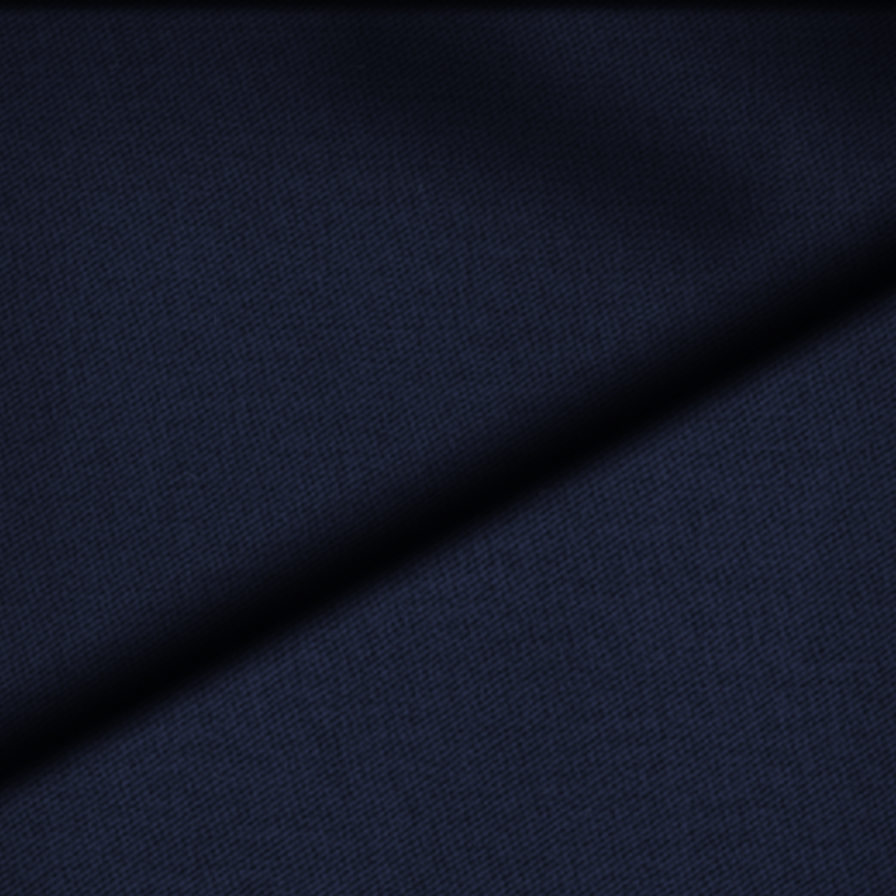
Write a WebGL 1 fragment shader that draws this texture.

```glsl
precision highp float;
// Navy twill cloth with a diagonal fold, soft shadows and a fine ribbed weave.

uniform vec2 u_resolution;

const float TAU = 6.2831853;
const vec3 CLOTH = vec3(0.106, 0.124, 0.194);
const vec3 SHADOW = vec3(0.008, 0.010, 0.019);
const vec3 LINT = vec3(0.24, 0.27, 0.36);

float hash(vec2 p) {
    return fract(sin(dot(p, vec2(127.1, 311.7))) * 43758.5453);
}

float noise(vec2 p) {
    vec2 cell = floor(p);
    vec2 f = fract(p);
    f = f * f * (3.0 - 2.0 * f);
    float low = mix(hash(cell), hash(cell + vec2(1.0, 0.0)), f.x);
    float high = mix(hash(cell + vec2(0.0, 1.0)), hash(cell + 1.0), f.x);
    return mix(low, high, f.y);
}

float segmentDistance(vec2 p, vec2 a, vec2 b) {
    vec2 ab = b - a;
    float t = clamp(dot(p - a, ab) / dot(ab, ab), 0.0, 1.0);
    return length(p - a - ab * t);
}

float softSpot(float dist, float radius) {
    return exp(-dist * dist / (radius * radius));
}

// Signed distance to the crease, positive on the upper layer.
float creaseDistance(vec2 p) {
    vec2 start = vec2(0.0, 0.142);
    vec2 along = normalize(vec2(1.0, 0.557));
    return dot(p - start, vec2(-along.y, along.x));
}

// Wide rounded shading above the crease, a tighter shadow below it.
float creaseLight(float d) {
    float above = smoothstep(-0.004, 0.098, d);
    float below = smoothstep(0.004, 0.052, -d);
    return max(above, below);
}

// Broad undulations near the top of the cloth.
float drapeLight(vec2 p) {
    float light = 1.0 - 0.32 * smoothstep(0.68, 1.0, p.y);
    float valley = segmentDistance(p, vec2(0.42, 0.94), vec2(0.80, 0.77));
    light *= 1.0 - 0.40 * softSpot(valley, 0.085);
    float ridge = segmentDistance(p, vec2(0.64, 0.96), vec2(0.86, 0.84));
    light *= 1.0 + 0.22 * softSpot(ridge, 0.07);
    light *= 1.0 - 0.50 * softSpot(length((p - vec2(1.0, 0.97)) * vec2(0.7, 1.0)), 0.11);
    return light * mix(0.15, 1.0, smoothstep(0.0, 0.022, 1.0 - p.y));
}

// Diagonal ribs broken into stitches, with uneven yarn.
float weave(vec2 p, float ribs) {
    vec2 q = p + 0.0016 * (vec2(noise(p * 38.0), noise(p * 38.0 + 17.0)) - 0.5);
    float rib = sin(TAU * ribs * dot(q, vec2(-0.57, 0.82)));
    float stitch = sin(TAU * ribs * 0.72 * dot(q, vec2(0.96, 0.28)));
    float yarn = noise(p * 260.0) - 0.5;
    float warp = noise(p * vec2(190.0, 14.0)) - 0.5;
    float weft = noise(p * vec2(14.0, 190.0) + 31.0) - 0.5;
    return 0.15 * rib + 0.07 * stitch + 0.32 * yarn + 0.09 * (warp + weft);
}

// A few tiny light fibres scattered over the surface.
float lint(vec2 p) {
    float amount = 0.0;
    for (int i = 0; i < 8; i++) {
        float id = float(i);
        vec2 center = vec2(hash(vec2(id, 2.3)), hash(vec2(id, 7.9)));
        float angle = TAU * hash(vec2(id, 5.1));
        vec2 arm = 0.004 * vec2(cos(angle), sin(angle));
        float d = segmentDistance(p, center - arm, center + arm);
        amount += 0.55 * softSpot(d, 0.0017);
    }
    return min(amount, 1.0);
}

void main() {
    vec2 p = gl_FragCoord.xy / u_resolution;
    float d = creaseDistance(p);
    float upper = smoothstep(-0.003, 0.003, d);

    // Large-scale light
    float light = creaseLight(d) * mix(1.0, drapeLight(p) * 0.95, upper);
    light *= 0.96 + 0.08 * noise(p * 5.0);
    light *= 1.0 - 0.08 * smoothstep(0.75, 1.0, abs(p.x - 0.5) * 2.0);

    // Weave differs slightly between the two layers
    float texture = mix(weave(p, 142.0), weave(p + 0.37, 150.0), upper);
    vec3 color = mix(SHADOW, CLOTH, light);
    color *= 1.0 + texture * (0.55 + 0.6 * light);
    color = mix(color, LINT, lint(p) * light * 0.6);

    gl_FragColor = vec4(color, 1.0);
}
```
